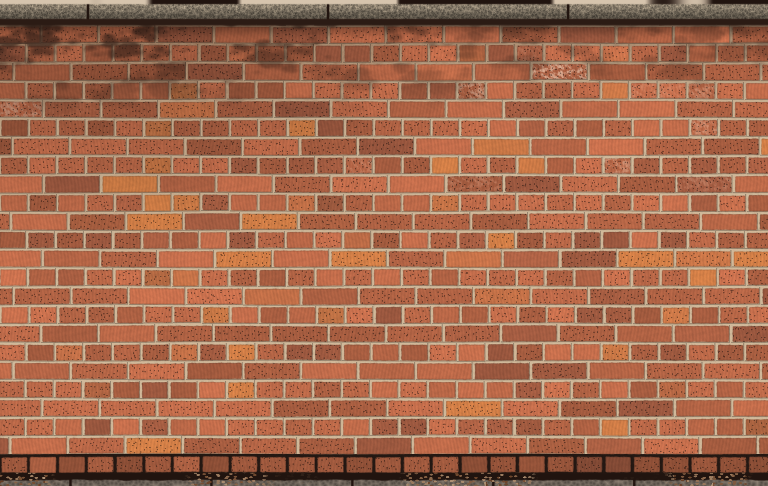
Give the GLSL for this texture, as a Shadertoy shader.

```glsl
#define STRETCHER 0.1183
#define COURSE 0.03846
#define BASE_Y 0.0247
#define WALL_TOP 0.9480
#define COPING_Y 0.9610
#define COPING_TOP 0.9915
#define JOINT 0.0031
#define BRICK vec3(0.75, 0.42, 0.29)
#define ORANGE_BRICK vec3(0.83, 0.50, 0.28)
#define MORTAR vec3(0.82, 0.73, 0.61)
#define SOOT vec3(0.13, 0.08, 0.06)
#define STONE vec3(0.47, 0.43, 0.37)

vec2 hash2(vec2 p) {
    p = vec2(dot(p, vec2(127.1, 311.7)), dot(p, vec2(269.5, 183.3)));
    return fract(sin(p) * 43758.5);
}

// Distance to the nearest scattered point
float cells(vec2 p) {
    vec2 cell = floor(p), f = fract(p);
    float nearest = 4.0;
    for (int j = -1; j <= 1; j++)
        for (int i = -1; i <= 1; i++) {
            vec2 o = vec2(i, j);
            vec2 r = o + hash2(cell + o) - f;
            nearest = min(nearest, dot(r, r));
        }
    return sqrt(nearest);
}

float layeredCells(vec2 p) {
    return 0.5 * cells(p) + 0.3 * cells(p * 2.3 + 7.1) + 0.2 * cells(p * 5.1 + 3.7);
}

float layeredSines(vec2 p) {
    float sum = 0.0, gain = 0.5;
    for (int i = 0; i < 4; i++) {
        sum += gain * sin(p.x + 1.7 * sin(p.y)) * cos(p.y + 0.6 * p.x);
        p = mat2(1.6, 1.2, -1.2, 1.6) * p + 2.3;
        gain *= 0.55;
    }
    return sum;
}

float roundedBox(vec2 p, vec2 halfSize, float radius) {
    vec2 d = abs(p) - halfSize + radius;
    return length(max(d, 0.0)) + min(max(d.x, d.y), 0.0) - radius;
}

vec3 wall(vec2 p, float px) {
    p.y += 0.0007 * sin(p.x * 9.0 + p.y * 23.0);

    // Alternate header and stretcher courses; stretchers shift by half
    float y = (p.y - BASE_Y) / COURSE, row = floor(y);
    bool header = mod(row, 2.0) < 0.5;
    float size = STRETCHER * (header ? 0.5 : 1.0);
    float shift = header ? 0.475 : (mod(row, 4.0) < 2.0 ? 0.205 : 0.725);
    shift += 0.07 * (hash2(vec2(row, 5.0)).x - 0.5);
    float x = (p.x - shift * STRETCHER) / size;
    vec2 id = vec2(floor(x), row), rnd = hash2(id), tone = hash2(id + 41.3);
    vec2 q = (vec2(fract(x), fract(y)) - 0.5) * vec2(size, COURSE);
    vec2 halfSize = 0.5 * vec2(size, COURSE) - JOINT - 0.0009 * (rnd - 0.5);
    q += 0.0008 * (tone - 0.5);
    float rough = layeredSines(p * 210.0);
    float d = roundedBox(q, halfSize, 0.0028) + 0.0009 * rough;
    float face = smoothstep(0.8 * px, -0.8 * px, d);

    // Weathering masks
    float stain = layeredCells(p * vec2(6.0, 11.0));
    float high = smoothstep(0.72, 0.96, p.y);
    float leftward = 1.0 - smoothstep(0.25, 1.1, p.x);
    float soot = high * mix(0.45, 1.0, leftward) * smoothstep(0.44, 0.24, stain + 0.12 * (rnd.x - 0.5));
    float grime = clamp(0.6 * high + 0.3 * leftward * smoothstep(0.4, 0.7, p.y) + 0.3 * rough, 0.0, 1.0);
    float bleach = smoothstep(0.55, 0.75, p.y) * smoothstep(0.88, 0.97, rnd.y);

    // Brick colour, drag marks, pits and worn rims
    vec3 brick = BRICK * mix(0.84, 1.07, tone.x);
    brick = mix(brick, ORANGE_BRICK, smoothstep(0.86, 0.96, tone.y) * (1.0 - high));
    brick = mix(brick, vec3(0.58, 0.33, 0.24), smoothstep(0.8, 0.98, rnd.x) * 0.8);
    brick = mix(brick, vec3(0.81, 0.62, 0.52), bleach * smoothstep(-0.3, 0.5, rough));
    brick *= 1.0 + 0.06 * rough + 0.035 * sin(p.x * 900.0 + 3.0 * sin(p.y * 60.0 + rnd.x * 6.0));
    brick *= 1.0 - 0.4 * smoothstep(0.22, 0.08, cells(p * 105.0)) * step(0.35, rnd.y);
    brick *= mix(0.84, 1.0, smoothstep(0.0, 0.003, -d));
    brick *= 1.0 - 0.16 * leftward * smoothstep(0.45, 0.8, p.y);

    // Mortar is shaded below and to the right of each brick
    vec2 past = vec2(q.x, -q.y) - halfSize;
    float shade = smoothstep(-0.001, 0.0004, max(past.x, past.y)) * smoothstep(0.003, 0.0008, max(past.x, past.y));
    vec3 mortar = mix(MORTAR, vec3(0.56, 0.43, 0.33), grime) * (1.0 + 0.08 * rough);
    mortar *= 1.0 - 0.28 * shade;
    float openJoint = smoothstep(1.09, 1.05, y);
    mortar = mix(mortar, SOOT, openJoint * 0.95);

    vec3 col = mix(mortar, brick, face);
    col *= 1.0 - 0.15 * openJoint;
    return mix(col, SOOT * 1.6, 0.78 * soot);
}

vec3 coping(vec2 p, float px) {
    float grain = layeredCells(p * vec2(150.0, 130.0));
    vec3 col = STONE * (0.5 + 1.1 * grain) * mix(0.75, 1.2, smoothstep(COPING_Y, COPING_TOP, p.y));
    float seam = abs(fract((p.x - 0.675) / 0.494 + 0.5) - 0.5) * 0.494;
    return mix(SOOT, col, smoothstep(0.001, 0.001 + 1.5 * px, seam));
}

vec3 ground(vec2 p, float px) {
    // Paving edge, soil and scattered litter
    vec3 paving = vec3(0.43, 0.39, 0.35) * (0.75 + 0.5 * cells(p * 120.0));
    float seam = abs(fract(p.x / 0.29) - 0.5) * 0.29;
    paving = mix(SOOT, paving, smoothstep(0.001, 0.001 + 1.5 * px, seam));
    vec3 col = mix(paving, SOOT, smoothstep(0.010, 0.014, p.y + 0.002 * layeredSines(p * 60.0)));
    float litter = smoothstep(0.34, 0.2, cells(p * vec2(75.0, 130.0)));
    litter *= smoothstep(-0.2, 0.5, sin(p.x * 13.0 - 4.7) + 0.5 * sin(p.x * 31.0));
    return mix(col, mix(vec3(0.40, 0.24, 0.14), MORTAR, hash2(floor(p * 75.0)).x * 0.7), litter);
}

void mainImage(out vec4 fragColor, in vec2 fragCoord) {
    float px = 1.0 / iResolution.y;
    vec2 p = fragCoord * px;
    vec3 col = wall(p, px);
    col = mix(ground(p, px), col, smoothstep(-px, px, p.y - BASE_Y - 0.002));

    // Shadow under the coping, the coping, then the bright strip behind
    col *= mix(1.0, 0.72, smoothstep(WALL_TOP - 0.03, WALL_TOP, p.y));
    col = mix(col, SOOT * 1.3, smoothstep(-0.003, 0.003, p.y - WALL_TOP));
    col = mix(col, coping(p, px), smoothstep(-px, px, p.y - COPING_Y));
    vec3 behind = mix(SOOT, vec3(0.84, 0.77, 0.68), smoothstep(-0.2, 0.1, sin(p.x * 11.0 + 0.4) + 0.6 * sin(p.x * 27.0)));
    col = mix(col, behind, smoothstep(-px, px, p.y - COPING_TOP));
    fragColor = vec4(clamp(col, 0.0, 1.0), 1.0);
}
```
